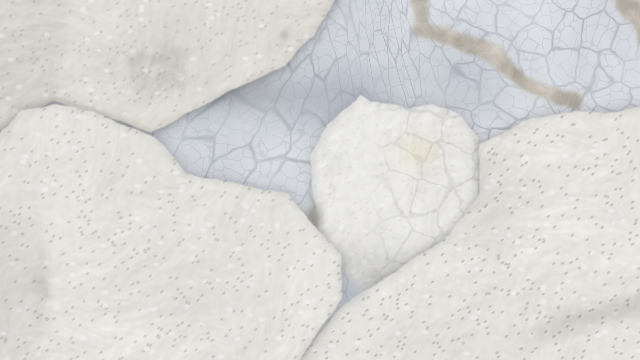
Write a Shadertoy shader that draws this texture.

```glsl
// Pale limestone boulders resting around a veined blue-grey marble slab.
const vec3 CREAM = vec3(.895, .888, .868);
const vec3 CHALK = vec3(.908, .906, .896);
const vec3 MARBLE_LIGHT = vec3(.855, .868, .888);
const vec3 MARBLE_DARK = vec3(.725, .748, .785);
const vec3 VEIN = vec3(.61, .63, .67);
const vec3 OCHRE = vec3(.73, .7, .65);
const vec3 PIT = vec3(.66, .64, .6);
const float EDGE = .004;   // softness of outlines
const float REACH = .014;  // width of contact shadows
const float RELIEF = .11;  // strength of surface bumps
const int SIDES = 12;

// Outlines in units of canvas height
const vec2 UPPER_LEFT[SIDES] = vec2[](vec2(-.1,1.1), vec2(.96,1.1),
  vec2(.93,1), vec2(.87,.9), vec2(.79,.82), vec2(.69,.77), vec2(.58,.715),
  vec2(.48,.66), vec2(.42,.63), vec2(.25,.69), vec2(.15,.72), vec2(-.1,.58));
const vec2 LOWER_LEFT[SIDES] = vec2[](vec2(-.1,.54), vec2(.06,.69),
  vec2(.15,.71), vec2(.26,.69), vec2(.43,.62), vec2(.52,.52), vec2(.8,.46),
  vec2(.86,.39), vec2(.95,.29), vec2(.95,.17), vec2(.8,-.05), vec2(-.1,-.1));
const vec2 MIDDLE[SIDES] = vec2[](vec2(.97,.71), vec2(1,.74),
  vec2(1.03,.72), vec2(1.13,.7), vec2(1.2,.71), vec2(1.28,.68), vec2(1.33,.62),
  vec2(1.33,.4), vec2(1,.17), vec2(.88,.37), vec2(.86,.57), vec2(.91,.65));
const vec2 RIGHT[SIDES] = vec2[](vec2(1.9,.73), vec2(1.71,.69),
  vec2(1.57,.69), vec2(1.47,.67), vec2(1.33,.6), vec2(1.33,.46), vec2(1.25,.35),
  vec2(1.13,.27), vec2(.95,.15), vec2(.88,.07), vec2(.8,-.05), vec2(1.9,-.1));
const vec2 SEAM[5] = vec2[](vec2(1.17,1.02), vec2(1.17,.92),
  vec2(1.37,.85), vec2(1.46,.77), vec2(1.6,.72));

// Cellular noise: nearest distance, second distance, cell id
vec3 cells(vec2 p) {
  vec3 c = vec3(8, 8, 0);
  for (int k = 0; k < 9; k++) {
    vec2 g = floor(p) + vec2(k % 3 - 1, k / 3 - 1);
    vec2 h = fract(sin(g * mat2(127.1, 311.7, 269.5, 183.3)) * 43758.);
    float d = length(g + h - p);
    if (d < c.x) c = vec3(d, c.x, fract(h.x * 7. + h.y * 13.));
    else c.y = min(c.y, d);
  }
  return c;
}
float cracks(vec2 p) {
  vec3 c = cells(p);
  return smoothstep(.13, 0., c.y - c.x);
}
float specks(vec2 p, float density) {
  vec3 c = cells(p);
  return step(1. - density, c.z) * smoothstep(.38, .11, c.x);
}
// Layered, turned and warped sines
float waves(vec2 p) {
  float sum = 0., amp = .5;
  for (int i = 0; i < 5; i++) {
    p = mat2(.8, .6, -.6, .8) * p * 1.9 + vec2(1.7, 4.1);
    p += .6 * sin(p.yx * .7);
    sum += amp * sin(p.x) * sin(p.y);
    amp *= .58;
  }
  return sum;
}
float segment(vec2 p, vec2 a, vec2 b) {
  vec2 w = p - a, e = b - a;
  return length(w - e * clamp(dot(w, e) / dot(e, e), 0., 1.));
}
float polygon(vec2 p, vec2 v[SIDES]) {
  float d = 9., s = 1.;
  for (int i = 0, j = SIDES - 1; i < SIDES; j = i, i++) {
    vec2 e = v[j] - v[i], w = p - v[i];
    d = min(d, segment(p, v[i], v[j]));
    bvec3 c = bvec3(w.y >= 0., p.y < v[j].y, e.x * w.y > e.y * w.x);
    if (all(c) || all(not(c))) s = -s;
  }
  return s * d;
}
float blotch(vec2 p, float x, float y, float rx, float ry) {
  vec2 q = (p - vec2(x, y)) / vec2(rx, ry);
  return exp(-dot(q, q));
}
vec3 limestone(vec2 p, vec3 base, float pitting) {
  float bump = waves(p * 7.) - waves(p * 7. + vec2(-.035, .056));
  vec3 col = base + RELIEF * bump + .012 * waves(p * 55.) + .02 * waves(p * 3.);
  vec2 slant = mat2(.8, -.6, .6, .8) * p;
  col = mix(col, PIT, pitting * specks(slant * vec2(45, 75), .22));
  return mix(col, vec3(.95), .6 * specks(p * vec2(30, 42), .13));
}
vec3 marble(vec2 p) {
  vec2 w = p + .022 * vec2(waves(p * 6.), waves(p * 6. + 9.));
  float veiny = smoothstep(.85, 1.25, p.x), strength = .55 + .4 * waves(p * 9.);
  float cloud = .72 + .4 * waves(w * 4.) + .25 * veiny
    - .75 * blotch(p, .93, .72, .16, .1) - .5 * blotch(p, 1.32, .74, .14, .09);
  vec3 col = mix(MARBLE_DARK, MARBLE_LIGHT, clamp(cloud, 0., 1.1));
  vec2 streak = mat2(.85, .5, -.5, .85) * w * vec2(13, mix(6., 13., veiny));
  col = mix(col, VEIN, strength * max(.75 * cracks(streak), .4 * cracks(w * 27.)));
  float seam = segment(w, vec2(1.7, 1.02), vec2(1.8, .9));
  for (int i = 0; i < 4; i++) seam = min(seam, segment(w, SEAM[i], SEAM[i + 1]));
  return mix(col, OCHRE + .12 * waves(p * 20.), .85 * smoothstep(.034, .012, seam));
}
void lay(inout vec3 col, vec3 stone, float d, float shadow) {
  col *= 1. - shadow * exp(-max(d, 0.) / REACH);
  stone *= 1. - .045 * smoothstep(-.025, 0., d);
  col = mix(col, stone, smoothstep(EDGE, -EDGE, d));
}
void mainImage(out vec4 fragColor, in vec2 fragCoord) {
  vec2 p = fragCoord / iResolution.y;
  float rough = .006 * waves(p * 14.), wobble = .02 * waves(p * 8.);
  vec3 col = marble(p) * (1. - .13 * blotch(p, .68, .74, .15, .05));

  // Upper left: dim side face, weathered patch
  vec3 stone = limestone(p, CREAM - vec3(.02, .022, .03), .3);
  float face = p.x - .16 - .13 * (p.y - .8) + wobble;
  stone -= .035 * smoothstep(.02, -.02, face) + .1 * blotch(p, .79, .903, .011, .014);
  stone -= blotch(p, .43, .81, .11, .08) * (.075 + .08 * waves(p * 26.));
  lay(col, stone, polygon(p, UPPER_LEFT) + rough, .24);

  // Middle: craggy chalk, yellow stain
  stone = limestone(p, CHALK, .12);
  stone -= .06 * cracks(p * 12. + 12. * wobble) * smoothstep(.95, 1.15, p.x);
  stone -= vec3(.01, .025, .08) * blotch(p, 1.16, .58, .06, .05);
  stone -= .09 * blotch(p, 1.04, .24, .13, .07);
  lay(col, stone, polygon(p, MIDDLE) + rough, .1);

  // Right: slanted pits, grey ledge
  stone = limestone(p + 3., CREAM, .5) - .035 * blotch(p, 1.37, .46, .08, .13);
  float ledge = p.y - .1 - .32 * (p.x - 1.5) - wobble;
  stone -= .09 * smoothstep(.06, 0., abs(ledge + .03)) * smoothstep(1.3, 1.65, p.x);
  lay(col, stone, polygon(p, RIGHT) + rough, .15);

  // Gaps, then lower left with a streaked side
  col = mix(col, PIT - .06, .8 * blotch(p, .872, .395, .022, .035));
  col = mix(col, MARBLE_DARK, .7 * blotch(p, .975, .19, .04, .03));
  stone = limestone(p + 7., CREAM, .4) - .025 * blotch(p, .52, .16, .14, .08);
  stone -= .045 * smoothstep(.15, .07, p.x + wobble) * smoothstep(.5, .3, p.y);
  stone -= blotch(p, .115, .2, .025, .11) * (.08 + .07 * waves(p * 20.));
  lay(col, stone, polygon(p, LOWER_LEFT) + rough, .14);
  fragColor = vec4(col, 1);
}
```
